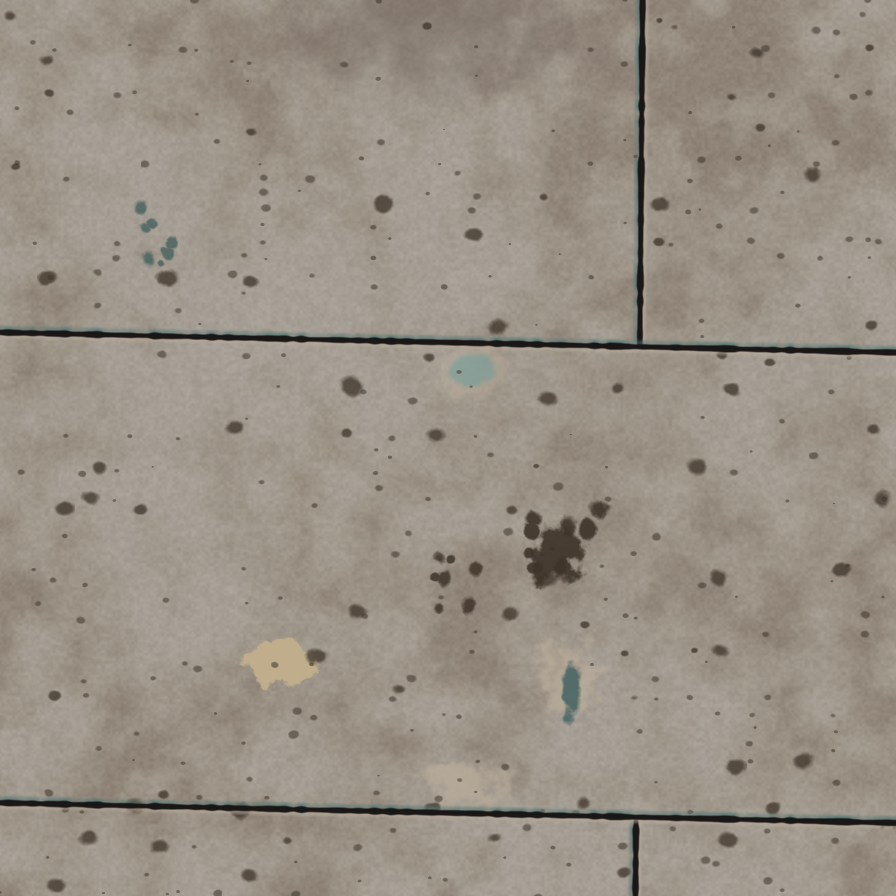
A Shadertoy shader for this texture:

```glsl
const vec3 STONE_DARK = vec3(0.54, 0.49, 0.45);
const vec3 STONE_MID = vec3(0.60, 0.56, 0.51);
const vec3 STONE_LIGHT = vec3(0.65, 0.62, 0.58);
const vec3 JOINT = vec3(0.10, 0.09, 0.085);
const vec3 TEAL = vec3(0.34, 0.47, 0.46);
const vec3 PIT = vec3(0.24, 0.20, 0.16);
const vec3 CREAM = vec3(0.75, 0.68, 0.55);
const vec3 PALE = vec3(0.72, 0.67, 0.60);

const float ROW_HEIGHT = 0.525;
const float SLAB_LENGTH = 1.5;
const vec2 JOINT_ORIGIN = vec2(0.714, 0.104);
const float JOINT_HALF = 0.0035;

float hash(vec2 p) {
    vec3 q = fract(p.xyx * vec3(0.1031, 0.1030, 0.0973));
    q += dot(q, q.yzx + 33.33);
    return fract((q.x + q.y) * q.z);
}

vec2 hash2(vec2 p) {
    return vec2(hash(p), hash(p + 57.3));
}

float noise(vec2 p) {
    vec2 i = floor(p), f = fract(p);
    f = f * f * (3.0 - 2.0 * f);
    return mix(mix(hash(i), hash(i + vec2(1, 0)), f.x),
               mix(hash(i + vec2(0, 1)), hash(i + vec2(1, 1)), f.x), f.y);
}

float fbm(vec2 p) {
    float sum = 0.0, weight = 0.5;
    for (int i = 0; i < 5; i++) {
        sum += weight * noise(p);
        p = mat2(1.6, 1.2, -1.2, 1.6) * p + 11.7;
        weight *= 0.5;
    }
    return sum / 0.97;
}

// Soft ellipse with an irregular outline
float blot(vec2 p, vec2 centre, vec2 radius, float rough, float soft) {
    float d = length((p - centre) / radius) - 1.0;
    d += rough * (fbm(p * 55.0 + centre * 90.0) - 0.5);
    return 1.0 - smoothstep(-soft, soft, d);
}

// Small chips scattered around a centre
float chips(vec2 p, vec2 centre, float spread, float size, float seed) {
    float mask = 0.0;
    for (int i = 0; i < 8; i++) {
        vec2 id = vec2(float(i), seed);
        vec2 at = centre + spread * (2.0 * hash2(id) - 1.0);
        float r = size * mix(0.4, 1.0, hash(id + 9.1));
        mask = max(mask, blot(p, at, vec2(r), 1.8, 0.3));
    }
    return mask;
}

// One possible pit per grid cell
float pits(vec2 p, float cells, float density) {
    vec2 id = floor(p * cells);
    vec2 at = (id + mix(vec2(0.25), vec2(0.75), hash2(id))) / cells;
    float r = mix(0.06, 0.2, hash(id + 4.7)) / cells;
    return step(hash(id + 21.0), density) * blot(p, at, vec2(1.3, 1.0) * r, 1.4, 0.4);
}

vec3 stone(vec2 p, float tint) {
    float cloud = fbm(p * 6.0 + 3.0) * 0.55 + fbm(p * 24.0) * 0.45 + tint;
    vec3 color = mix(STONE_MID, STONE_LIGHT, smoothstep(0.34, 0.64, cloud));
    color = mix(color, STONE_DARK, 0.7 * smoothstep(0.44, 0.28, cloud));
    float grain = noise(p * vec2(190.0, 230.0)) + noise(p * 330.0) - 1.0;
    return color + 0.035 * grain;
}

// Dark gap with a teal fringe on its positive side and a pale one opposite
vec3 drawJoint(vec3 color, float d, float along, float pixel) {
    float wear = noise(vec2(along * 110.0, 3.0));
    float fringe = smoothstep(0.010, 0.004, d) * step(0.0, d);
    float rim = smoothstep(0.009, 0.004, -d) * step(d, 0.0);
    color = mix(color, TEAL, fringe * mix(0.3, 0.95, wear));
    color = mix(color, PALE, 0.55 * rim);
    float halfWidth = JOINT_HALF * mix(0.7, 1.15, wear);
    float edge = max(pixel, 0.0012);
    return mix(color, JOINT, 1.0 - smoothstep(halfWidth - edge, halfWidth + edge, abs(d)));
}

void mainImage(out vec4 fragColor, in vec2 fragCoord) {
    vec2 p = fragCoord / iResolution.xy;
    float pixel = 1.0 / iResolution.y;

    // Slightly tilted running bond
    float v = (p.y + 0.0225 * p.x - JOINT_ORIGIN.y) / ROW_HEIGHT;
    float row = floor(v);
    float u = (p.x - 0.008 * (p.y - 0.6) - JOINT_ORIGIN.x) / SLAB_LENGTH + 0.5 * mod(row + 1.0, 2.0);
    float across = (fract(v + 0.5) - 0.5) * ROW_HEIGHT;
    float down = (0.5 - fract(u + 0.5)) * SLAB_LENGTH;
    float tint = 0.06 * (hash(vec2(floor(u), row) + 40.0) - 0.5);
    vec3 color = stone(p, tint);

    // Soft stains and mineral patches
    color = mix(color, STONE_DARK * 0.85, 0.45 * blot(p, vec2(0.48, 0.97), vec2(0.12, 0.06), 1.5, 0.8));
    color = mix(color, PALE, 0.6 * blot(p, vec2(0.525, 0.583), vec2(0.034, 0.030), 0.8, 0.3));
    color = mix(color, TEAL * 1.3, 0.6 * blot(p, vec2(0.525, 0.587), vec2(0.024, 0.018), 0.8, 0.3));
    color = mix(color, PALE, 0.8 * blot(p, vec2(0.63, 0.247), vec2(0.030, 0.032), 2.0, 0.4));
    color = mix(color, PALE, 0.8 * blot(p, vec2(0.52, 0.125), vec2(0.045, 0.020), 2.0, 0.4));
    color = mix(color, CREAM, blot(p, vec2(0.310, 0.260), vec2(0.036, 0.024), 1.3, 0.08));

    // Pits and chipped spots
    color = mix(color, PIT, 0.75 * pits(p, 24.0, 0.12));
    color = mix(color, PIT, 0.55 * pits(p + 0.37, 55.0, 0.08));
    color = mix(color, TEAL * 0.85, 0.9 * blot(p, vec2(0.638, 0.225), vec2(0.011, 0.027), 1.5, 0.25));
    color = mix(color, TEAL * 0.8, 0.8 * chips(p, vec2(0.175, 0.738), 0.034, 0.010, 2.0));
    color = mix(color, PIT, 0.9 * blot(p, vec2(0.622, 0.383), vec2(0.027, 0.031), 1.7, 0.2));
    color = mix(color, PIT, 0.9 * chips(p, vec2(0.630, 0.388), 0.046, 0.011, 5.0));
    color = mix(color, PIT, 0.85 * chips(p, vec2(0.510, 0.350), 0.030, 0.009, 8.0));

    color = drawJoint(color, down, p.y, pixel);
    color = drawJoint(color, across, p.x, pixel);
    fragColor = vec4(color, 1.0);
}
```
